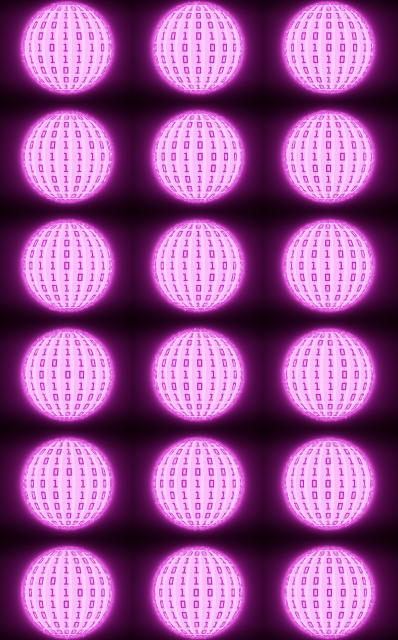
Write a Shadertoy shader that draws this pattern.

```glsl
// Layout, in canvas heights
const vec2 FIRST_ORB = vec2(0.1055, 0.0745);   // from the upper left
const vec2 PITCH = vec2(0.2040, 0.1703);
const vec2 LAST_ORB = vec2(2.0, 5.0);          // three columns, six rows
const float RADIUS = 0.0708;

// Digits, in radians on the sphere
const vec2 DIGIT_STEP = vec2(0.31, 0.262);     // longitude, latitude
const vec2 DIGIT_HALF = vec2(0.042, 0.070);
const float STROKE = 0.015;
const float SPIN_VARIATION = 0.12;

// Rim and glow, in orb radii
const float RIM_WIDTH = 0.035;
const float RIM_BLOCK = 0.045;
const float RIM_ROUGHNESS = 0.045;
const float NEAR_GLOW = 0.48;
const float FAR_GLOW = 0.42;

const vec3 FACE = vec3(0.99, 0.73, 0.99);
const vec3 FACE_LIGHT = vec3(0.99, 0.82, 1.00);
const vec3 SEAM = vec3(0.93, 0.55, 0.93);
const vec3 INK = vec3(0.74, 0.16, 0.73);
const vec3 RIM = vec3(0.87, 0.30, 0.85);

float hash(vec2 p) {
    vec3 v = fract(vec3(p.xyx) * 0.1031);
    v += dot(v, v.yzx + 33.33);
    return fract((v.x + v.y) * v.z);
}

vec2 gradient(vec2 cell) {
    float angle = 6.2832 * hash(cell);
    return vec2(cos(angle), sin(angle));
}

float gradientNoise(vec2 p) {
    vec2 i = floor(p), f = fract(p);
    vec2 u = f * f * f * (f * (f * 6.0 - 15.0) + 10.0);
    vec2 e = vec2(1.0, 0.0);
    float low = mix(dot(gradient(i), f), dot(gradient(i + e.xy), f - e.xy), u.x);
    float high = mix(dot(gradient(i + e.yx), f - e.yx), dot(gradient(i + e.xx), f - e.xx), u.x);
    return mix(low, high, u.y);
}

float boxDistance(vec2 p, vec2 halfSize) {
    vec2 d = abs(p) - halfSize;
    return length(max(d, 0.0)) + min(max(d.x, d.y), 0.0);
}

float zeroDistance(vec2 p) {
    return abs(boxDistance(p, DIGIT_HALF)) - STROKE;
}

float oneDistance(vec2 p) {
    float stem = boxDistance(p, vec2(0.0, DIGIT_HALF.y));
    float base = boxDistance(p + vec2(0.0, DIGIT_HALF.y), vec2(0.032, 0.0));
    float flag = boxDistance(p - vec2(-0.016, DIGIT_HALF.y), vec2(0.016, 0.0));
    return min(stem, min(base, flag)) - STROKE;
}

// Striped face with a digit in each latitude and longitude cell
vec3 orbFace(vec2 q, vec2 id, float pixel) {
    float depth = sqrt(max(1.0 - dot(q, q), 0.003));
    float lat = asin(clamp(q.y, -0.999, 0.999));
    float spin = SPIN_VARIATION * (hash(id + 5.0) - 0.5);
    float lon = atan(q.x, depth) + spin;
    vec2 grid = vec2(lon, lat) / DIGIT_STEP;
    vec2 cell = round(grid);
    vec2 local = (grid - cell) * DIGIT_STEP;
    float soften = pixel / max(depth, 0.3);

    // Light panels between faint meridian seams
    float across = grid.x - cell.x;
    float panel = smoothstep(0.16, 0.24, across) * (1.0 - smoothstep(0.40, 0.48, across));
    vec3 color = mix(FACE, FACE_LIGHT, panel);
    float seamWidth = soften / DIGIT_STEP.x;
    float seam = 1.0 - smoothstep(0.03, 0.03 + seamWidth, abs(across + 0.04));
    color = mix(color, SEAM, 0.38 * seam);

    // Digits narrow towards the poles and break up near the limb
    local.x *= mix(cos(lat), 1.0, 0.15);
    bool isZero = hash(cell + id * 17.0 + 40.0) < 0.45;
    float d = isZero ? zeroDistance(local) : oneDistance(local);
    float ink = clamp(0.5 - d / soften, 0.0, 1.0);
    float wear = gradientNoise(q * 13.0 + id * 7.3);
    ink *= 1.0 - (1.0 - depth) * smoothstep(-0.1, 0.4, wear);
    return mix(color, INK, ink);
}

// Halo, dimmed towards the gaps between rows
vec3 halo(vec2 q, float outside) {
    float gap = smoothstep(0.5, 1.0, abs(q.y) * 2.0 * RADIUS / PITCH.y);
    float light = NEAR_GLOW * exp(-13.0 * outside);
    light += FAR_GLOW * exp(-1.4 * outside) * (1.0 - 0.52 * gap);
    return vec3(light, 0.42 * light * light, max(0.97 * light - 0.02, 0.0));
}

void mainImage(out vec4 fragColor, in vec2 fragCoord) {
    vec2 p = vec2(fragCoord.x, iResolution.y - fragCoord.y) / iResolution.y;
    vec2 id = clamp(round((p - FIRST_ORB) / PITCH), vec2(0.0), LAST_ORB);
    vec2 q = (p - FIRST_ORB - id * PITCH) / RADIUS;
    q.y = -q.y;
    float pixel = 1.0 / (iResolution.y * RADIUS);

    // Blocky, uneven outline
    vec2 block = floor(q / RIM_BLOCK);
    float rough = gradientNoise(block * 0.63 + id * 11.7);
    float edge = length(q) - 1.0 + RIM_ROUGHNESS * rough;

    vec3 color = halo(q, max(length(q) - 1.0, 0.0));
    float inside = 1.0 - smoothstep(-pixel, pixel, edge);
    color = mix(color, orbFace(q, id, pixel), inside);
    float rim = exp(-pow((edge + 0.012) / RIM_WIDTH, 2.0));
    color = mix(color, RIM, rim * (0.85 + 0.3 * rough));
    fragColor = vec4(clamp(color, 0.0, 1.0), 1.0);
}
```
